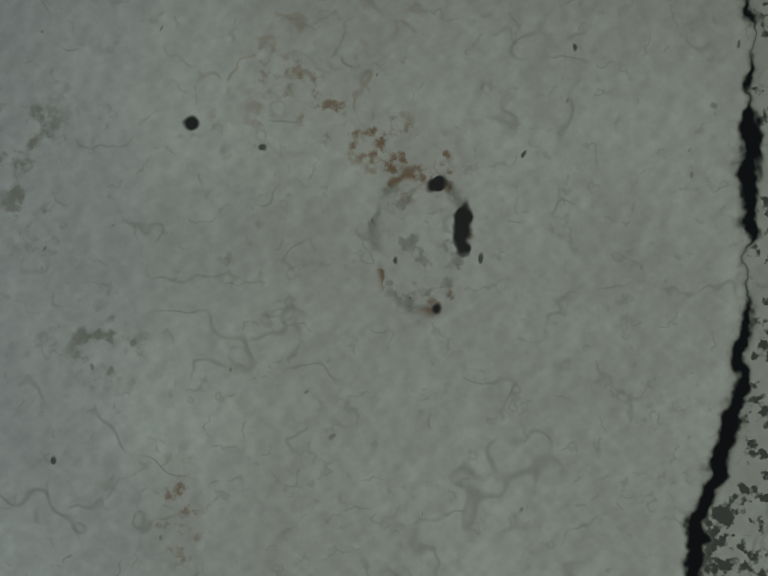
Write a Shadertoy shader that draws this texture.

```glsl
// Weathered pale plaster with hairline cracks, rust stains, chips and a black split
const vec3 PALE = vec3(0.487, 0.518, 0.490);
const vec3 DULL = vec3(0.418, 0.439, 0.415);
const vec3 OLIVE = vec3(0.295, 0.310, 0.275);
const vec3 RUST = vec3(0.300, 0.250, 0.190);
const vec3 SOOT = vec3(0.170, 0.187, 0.170);
const vec3 BLACK = vec3(0.060, 0.063, 0.069);

float hash(vec2 p) {
    vec3 q = fract(p.xyx * 0.1031);
    q += dot(q, q.yzx + 33.33);
    return fract((q.x + q.y) * q.z);
}

float noise(vec2 p) {
    vec2 i = floor(p), f = fract(p);
    f = f * f * (3.0 - 2.0 * f);
    float low = mix(hash(i), hash(i + vec2(1, 0)), f.x);
    float high = mix(hash(i + vec2(0, 1)), hash(i + vec2(1, 1)), f.x);
    return mix(low, high, f.y);
}

float fbm(vec2 p, int octaves) {
    float sum = 0.0, total = 0.0, weight = 1.0;
    for (int i = 0; i < octaves; i++) {
        sum += weight * noise(p);
        total += weight;
        weight *= 0.55;
        p = mat2(1.6, 1.2, -1.2, 1.6) * p + 17.3;
    }
    return sum / total;
}

// Ragged ellipse with a soft edge
float blob(vec2 p, vec2 centre, vec2 radii, float rough) {
    float d = length((p - centre) / radii) + rough * (fbm(p * 48.0, 2) - 0.5);
    float soft = 0.0042 / min(radii.x, radii.y);
    return 1.0 - smoothstep(1.0 - soft, 1.0 + soft, d);
}

// Broad feathered region
float region(vec2 p, vec2 centre, vec2 radii) {
    return 1.0 - smoothstep(0.3, 1.1, length((p - centre) / radii));
}

// Wandering soft lines along noise contours, broken into short runs
float hairline(vec2 p, float scale, float width) {
    float n = abs(fbm(p * scale, 4) - 0.5);
    float broken = smoothstep(0.46, 0.72, fbm(p * scale * 3.1 + 41.0, 3));
    return broken * (1.0 - smoothstep(0.0, width, n));
}

// Small ragged chips, one at most in each cell
float specks(vec2 p, float cells, float density, float size) {
    vec2 id = floor(p * cells);
    vec2 jitter = 0.35 + 0.3 * vec2(hash(id + 3.1), hash(id + 8.7));
    vec2 d = fract(p * cells) - jitter;
    float turn = 0.4 + 1.6 * hash(id + 5.9);
    d = mat2(cos(turn), -sin(turn), sin(turn), cos(turn)) * d;
    d.y *= 1.0 + 1.6 * hash(id + 2.3);
    float r = size * (0.5 + 0.5 * hash(id + 6.1));
    float edge = length(d) + 1.1 * size * (noise(p * 110.0) - 0.5);
    return step(hash(id), density) * (1.0 - smoothstep(r * 0.2, r * 1.4, edge));
}

vec3 plaster(vec2 p) {
    vec2 slant = mat2(0.8, -0.6, 0.6, 0.8) * p * vec2(1.0, 1.25);
    float relief = fbm(slant * 32.0, 3) - fbm(slant * 32.0 + vec2(0.35, -0.4), 3);
    float dull = 0.38 + 0.95 * (fbm(p * 3.5, 4) - 0.5);
    dull += 0.65 * (fbm(p * 60.0, 3) - 0.5) + 0.6 * relief;
    dull += 0.42 * smoothstep(0.72, 1.05, p.y) + 0.12 * smoothstep(0.3, 0.0, p.x);
    vec3 tint = mix(vec3(-0.006, -0.002, 0.010), vec3(0.002, 0.001, -0.003),
                    smoothstep(0.0, 0.55, p.x));
    return mix(PALE, DULL, dull) + tint;
}

float splitCentre(float y) {
    float lean = 1.0 - smoothstep(-0.1, 0.55, y);
    return 1.299 - 0.1 * lean + 0.05 * (fbm(vec2(y * 11.0, 4.0), 3) - 0.5);
}

void mainImage(out vec4 fragColor, in vec2 fragCoord) {
    vec2 p = fragCoord / iResolution.y;
    p.x += 0.5 * (4.0 / 3.0 - iResolution.x / iResolution.y);
    vec3 col = plaster(p);

    // Broken hairlines, fine crazing and faint grime
    col = mix(col, OLIVE, 0.34 * hairline(p, 3.2, 0.014));
    col = mix(col, OLIVE, 0.28 * hairline(p + 7.0, 7.0, 0.028));
    col = mix(col, OLIVE, 0.22 * hairline(p + 3.0, 15.0, 0.045));
    float grime = region(p, vec2(0.05, 0.72), vec2(0.10, 0.20))
                + region(p, vec2(0.18, 0.40), vec2(0.09, 0.09));
    col = mix(col, OLIVE, 0.7 * grime * smoothstep(0.48, 0.75, fbm(p * 36.0, 4)));

    // Rust running down to the flaked patch
    vec2 start = vec2(0.48, 0.87), run = vec2(0.27, -0.17);
    float along = clamp(dot(p - start, run) / dot(run, run), 0.0, 1.0);
    float streak = 1.0 - smoothstep(0.01, 0.09, length(p - start - run * along));
    float stain = streak * (0.35 + 0.65 * along)
                + 0.6 * region(p, vec2(0.31, 0.11), vec2(0.06, 0.13));
    float flecks = smoothstep(0.52, 0.80, fbm(p * 44.0 + 5.0, 4));
    col = mix(col, RUST, clamp(stain * (0.10 + 1.1 * flecks), 0.0, 0.85));
    col = mix(col, RUST, 0.3 * region(p, vec2(0.6, 0.88), vec2(0.4, 0.2))
                       * hairline(p + 1.7, 8.0, 0.04));

    // Flaked patch with a broken rim
    vec2 patchCentre = vec2(0.73, 0.585);
    float ring = length((p - patchCentre) / vec2(0.078, 0.122));
    ring += 0.4 * (fbm(p * 22.0, 3) - 0.5);
    float rim = exp(-pow((ring - 1.0) * 10.0, 2.0));
    float inside = 1.0 - smoothstep(0.9, 1.15, ring);
    col = mix(col, OLIVE, 0.5 * rim * smoothstep(0.35, 0.65, fbm(p * 26.0, 3)));
    col = mix(col, RUST, 0.8 * rim * smoothstep(0.54, 0.74, fbm(p * 44.0 + 9.0, 3)));
    col = mix(col, OLIVE, 0.5 * inside * smoothstep(0.56, 0.75, fbm(p * 40.0 + 2.0, 3)));
    col = mix(col, SOOT, 0.8 * inside * specks(p, 30.0, 0.20, 0.25));

    // Scattered chips and the deep holes
    col = mix(col, SOOT, 0.8 * specks(p + 0.31, 11.0, 0.035, 0.09));
    col = mix(col, OLIVE, 0.55 * specks(p + 2.7, 24.0, 0.025, 0.17));
    float holes = blob(p, vec2(0.333, 0.785), vec2(0.013, 0.011), 0.6);
    holes = max(holes, blob(p, vec2(0.757, 0.679), vec2(0.019, 0.017), 1.3));
    holes = max(holes, blob(p, vec2(0.804, 0.604), vec2(0.016, 0.038), 1.1));
    holes = max(holes, blob(p, vec2(0.759, 0.465), vec2(0.007, 0.008), 1.2));
    col = mix(col, mix(BLACK, SOOT, 0.35), 0.95 * holes);

    // Stained strip beyond the split
    float side = p.x - splitCentre(p.y) + 0.030 * (fbm(p * 34.0, 3) - 0.5);
    float beyond = smoothstep(0.0, 0.015, side);
    float decay = mix(0.60, 0.53, 1.0 - smoothstep(0.25, 0.5, p.y));
    float blots = smoothstep(decay, decay + 0.17, fbm(p * 52.0 + 13.0, 3));
    col = mix(col, OLIVE, 0.18 * beyond);
    col = mix(col, SOOT, 0.9 * beyond * blots);

    // Ragged black split that pinches and swells
    float swell = fbm(vec2(p.y * 13.0, 2.0), 2);
    float width = mix(-0.002, 0.0145, smoothstep(0.28, 0.72, swell));
    float gap = abs(side) - width;
    col = mix(col, OLIVE, 0.55 * (1.0 - smoothstep(0.0, 0.013, gap)));
    col = mix(col, SOOT, 0.7 * (1.0 - smoothstep(-0.001, 0.006, gap)));
    col = mix(col, BLACK, 1.0 - smoothstep(-0.005, 0.002, gap));

    fragColor = vec4(col, 1.0);
}
```
